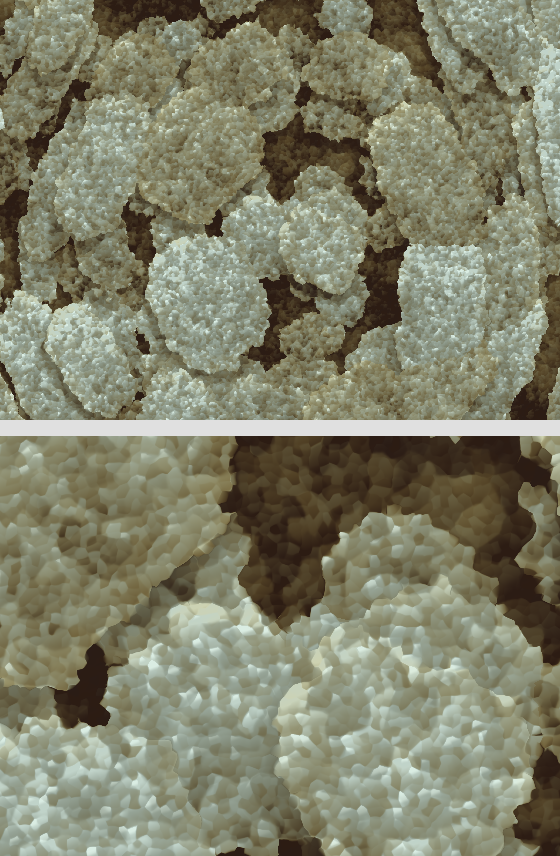
Top, the full canvas; bottom, a detail of the centre.
Write a WebGL 1 fragment shader that draws this texture.

```glsl
precision highp float;
// Crumbly, frayed flakes of pressed fibre with dark crevices between them.
uniform vec2 u_resolution;

// Tones from crevice to lit tip
const vec3 CREVICE = vec3(0.16, 0.11, 0.09);
const vec3 UMBER   = vec3(0.29, 0.25, 0.17);
const vec3 OLIVE   = vec3(0.42, 0.40, 0.29);
const vec3 STRAW   = vec3(0.51, 0.52, 0.42);
const vec3 PALE    = vec3(0.61, 0.64, 0.55);
const vec3 TIP     = vec3(0.75, 0.79, 0.70);
const vec3 WARM    = vec3(1.08, 0.99, 0.83);
const vec3 COOL    = vec3(0.96, 1.00, 1.07);

const float COARSE_GRAINS = 58.0;   // grains per canvas height
const float FINE_GRAINS   = 125.0;
const float GRAIN_SHARP   = 15.0;
const float COARSE_CONTRAST = 0.34;
const float FINE_CONTRAST   = 0.30;
const float SMALL_FLAKE = 0.13;     // cell size of the lowest layer
const float LARGE_FLAKE = 0.29;     // cell size of the top layer
const float FLAKE_SHARE = 0.74;     // share of cells holding a flake
const float RAGGEDNESS  = 0.085;
const float SHADOW_DEPTH = 0.55;
const vec2  SHADOW_SHIFT = vec2(0.006, 0.020);
const vec2  LIGHT_DIR = vec2(-0.35, 0.94);
const int   LAYERS = 4;

vec3 hash3(vec2 p) {
  vec3 q = fract(p.xyx * vec3(0.1031, 0.1030, 0.0973));
  q += dot(q, q.yxz + 33.33);
  return fract((q.xxy + q.yzz) * q.zyx);
}

float valueNoise(vec2 p) {
  vec2 i = floor(p), f = fract(p);
  f = f * f * (3.0 - 2.0 * f);
  vec2 e = vec2(0.0, 1.0);
  return mix(mix(hash3(i).x, hash3(i + e.yx).x, f.x),
             mix(hash3(i + e.xy).x, hash3(i + e.yy).x, f.x), f.y);
}

float fbm(vec2 p) {
  float sum = 0.0, amp = 0.53;
  for (int i = 0; i < 4; i++) {
    sum += amp * valueNoise(p);
    p = mat2(1.6, 1.2, -1.2, 1.6) * p + 17.3;
    amp *= 0.5;
  }
  return sum;
}

vec2 turn(vec2 v, vec2 axis) {
  return vec2(dot(v, axis), dot(v, vec2(-axis.y, axis.x)));
}

// Soft-edged elongated grains: xy = blended grain centre, z = brightness
vec3 grains(vec2 p, float density) {
  p *= density;
  vec2 base = floor(p);
  vec4 sum = vec4(0.0);
  for (int y = -1; y <= 1; y++) {
    for (int x = -1; x <= 1; x++) {
      vec2 cell = base + vec2(float(x), float(y));
      vec3 rnd = hash3(cell + 71.0);
      vec2 centre = cell + 0.1 + 0.8 * rnd.xy;
      float angle = 6.2832 * rnd.z;
      vec2 v = turn(p - centre, vec2(cos(angle), sin(angle))) * vec2(0.78, 1.28);
      float weight = exp(-GRAIN_SHARP * dot(v, v));
      float facet = fract(rnd.z * 7.31 + rnd.x) + 0.3 * dot(p - centre, LIGHT_DIR);
      sum += weight * vec4(centre / density, facet, 1.0);
    }
  }
  return sum.xyz / sum.w;
}

// x = depth inside the nearest flake, y = its random tint, z = lit-side slope
vec3 flakes(vec2 p, float size, float seed) {
  vec2 base = floor(p / size);
  vec3 best = vec3(-1.0, 0.5, 0.0);
  for (int y = -1; y <= 1; y++) {
    for (int x = -1; x <= 1; x++) {
      vec2 cell = base + vec2(float(x), float(y));
      vec3 rnd = hash3(cell + seed);
      vec2 centre = cell + 0.15 + 0.7 * rnd.xy;
      // Flakes far from the middle are long and bend around it
      vec2 place = centre * size;
      float reach = smoothstep(0.15, 0.6, abs(place.x));
      vec2 axis = normalize(vec2(-place.y * 0.8, place.x) + 0.35 * (rnd.yz - 0.5) + 0.001);
      float stretch = mix(1.08, 1.6, reach);
      vec2 rel = p / size - centre;
      vec2 v = abs(turn(rel, axis) * vec2(1.0 / stretch, stretch));
      float dist = mix(length(v), max(v.x, v.y), 0.4);
      float radius = rnd.z < FLAKE_SHARE ? mix(0.30, 0.54, rnd.z / FLAKE_SHARE) : -0.5;
      float depth = (radius - dist) * size;
      if (depth > best.x) best = vec3(depth, fract(rnd.x * 5.7 + rnd.z), dot(rel, LIGHT_DIR));
    }
  }
  return best;
}

// Stops sit at the middle of each colour's share of the area
vec3 ramp(float t) {
  vec3 c = mix(CREVICE, UMBER, clamp((t - 0.05) / 0.115, 0.0, 1.0));
  c = mix(c, OLIVE, clamp((t - 0.165) / 0.155, 0.0, 1.0));
  c = mix(c, STRAW, clamp((t - 0.32) / 0.23, 0.0, 1.0));
  c = mix(c, PALE, clamp((t - 0.55) / 0.25, 0.0, 1.0));
  return mix(c, TIP, clamp((t - 0.80) / 0.15, 0.0, 1.25));
}

void main() {
  vec2 p = (gl_FragCoord.xy - 0.5 * u_resolution) / u_resolution.y;
  vec3 coarse = grains(p + 0.006 * (fbm(p * 60.0) - 0.5), COARSE_GRAINS);
  vec3 fine = grains(p, FINE_GRAINS);

  // Snapping towards grain centres frays every outline
  vec2 q = mix(p, mix(coarse.xy, fine.xy, 0.45), 0.8);
  float lumps = fbm(q * 8.0 + 5.0);
  float fray = RAGGEDNESS * (0.6 * lumps + 0.4 * fbm(q * 34.0) - 0.48);
  float grit = COARSE_CONTRAST * (coarse.z - 0.5) + FINE_CONTRAST * (fine.z - 0.5);

  // Stack the flakes from the crevice floor upwards
  float tone = 0.10 + 0.45 * (lumps - 0.35) + 0.35 * grit;
  float tint = 0.2;
  for (int i = 0; i < LAYERS; i++) {
    float level = float(i) / float(LAYERS - 1);
    float size = mix(SMALL_FLAKE, LARGE_FLAKE, level);
    float seed = 19.0 + 37.0 * float(i);
    float cover = flakes(q + SHADOW_SHIFT, size, seed).x + fray;
    tone *= 1.0 - SHADOW_DEPTH * smoothstep(-0.022, 0.012, cover);
    vec3 flake = flakes(q, size, seed);
    float depth = flake.x + fray;
    float top = mix(0.46, 0.66, level) + 0.24 * (flake.y - 0.5) + 0.22 * flake.z
              + 0.45 * (lumps - 0.5) + grit;
    top += 0.07 * (1.0 - smoothstep(0.0, 0.02, depth));
    float mask = smoothstep(-0.0015, 0.0015, depth);
    tone = mix(tone, top, mask);
    tint = mix(tint, 0.25 + 0.5 * flake.y + 6.0 * min(depth, 0.04), mask);
  }

  vec3 color = ramp(tone);
  float hue = clamp(tint + 0.5 * (fine.z - 0.5), 0.0, 1.0);
  color *= mix(WARM, COOL, hue);
  color += 0.10 * smoothstep(0.92, 1.05, fine.z) * smoothstep(0.5, 0.9, tone);
  gl_FragColor = vec4(color, 1.0);
}
```
